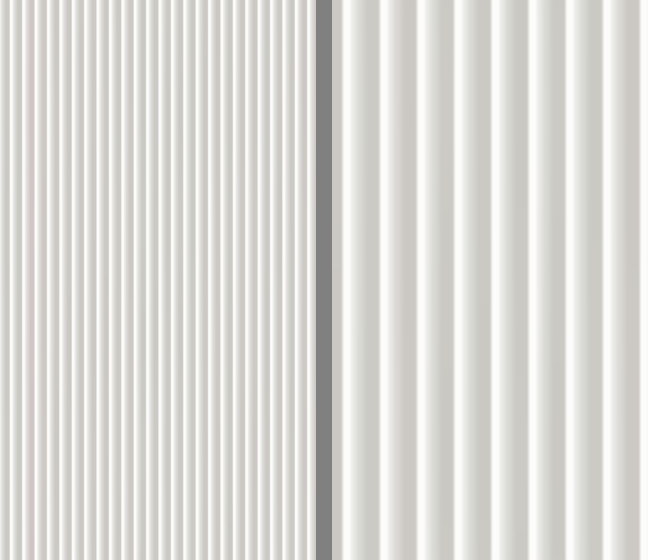
Left: the whole. Right: its middle third, enlarged.
Give the GLSL for this pattern, as a Shadertoy shader.

```glsl
#define RIBS 25.5
#define FIRST_RIDGE 0.885
#define SHADE vec3(0.797, 0.787, 0.768)
#define MID vec3(0.855, 0.852, 0.835)
#define LIGHT vec3(0.915, 0.913, 0.902)
#define RIDGE vec3(0.988, 0.988, 0.984)
#define ROSY_RIB 1.0
#define TINT_AMOUNT 0.012
#define FADE_AMOUNT 0.008
#define SAMPLES 6

float hash(vec2 p) {
    vec3 q = fract(vec3(p.xyx) * 0.1031);
    q += dot(q, q.yzx + 33.33);
    return fract((q.x + q.y) * q.z);
}

// Smooth one-dimensional noise running down a single rib
float ribNoise(float rib, float y) {
    float cell = floor(y);
    float f = smoothstep(0.0, 1.0, y - cell);
    return mix(hash(vec2(rib, cell)), hash(vec2(rib, cell + 1.0)), f);
}

// Cross-section: bright ridge, slow fall into shade, steep rise to the next ridge
vec3 ribProfile(float t) {
    vec3 col = mix(RIDGE, LIGHT, smoothstep(0.06, 0.20, t));
    col = mix(col, MID, smoothstep(0.18, 0.36, t));
    col = mix(col, SHADE, smoothstep(0.34, 0.60, t));
    return mix(col, RIDGE, smoothstep(0.84, 0.96, t));
}

vec3 ribColor(vec2 uv) {
    float x = uv.x * RIBS - FIRST_RIDGE;
    float rib = floor(x);
    float t = x - rib;
    float body = smoothstep(0.10, 0.40, t) * (1.0 - smoothstep(0.82, 0.94, t));

    // Faint warm or green hue and slow fading along each rib
    float hueShift = hash(vec2(rib + 40.0, 7.0)) - 0.5;
    vec3 tint = TINT_AMOUNT * hueShift * vec3(0.8, -0.5, 0.3);
    tint += FADE_AMOUNT * (ribNoise(rib + 80.0, uv.y * 5.0) - 0.5);
    if (rib == ROSY_RIB) tint += vec3(0.012, -0.012, 0.004);

    return ribProfile(t) + body * tint;
}

void mainImage(out vec4 fragColor, in vec2 fragCoord) {
    // Average across the pixel width for smooth edges
    vec3 col = vec3(0.0);
    for (int i = 0; i < SAMPLES; i++) {
        float offset = (float(i) + 0.5) / float(SAMPLES) - 0.5;
        col += ribColor((fragCoord + vec2(offset, 0.0)) / iResolution.xy);
    }
    fragColor = vec4(col / float(SAMPLES), 1.0);
}
```
